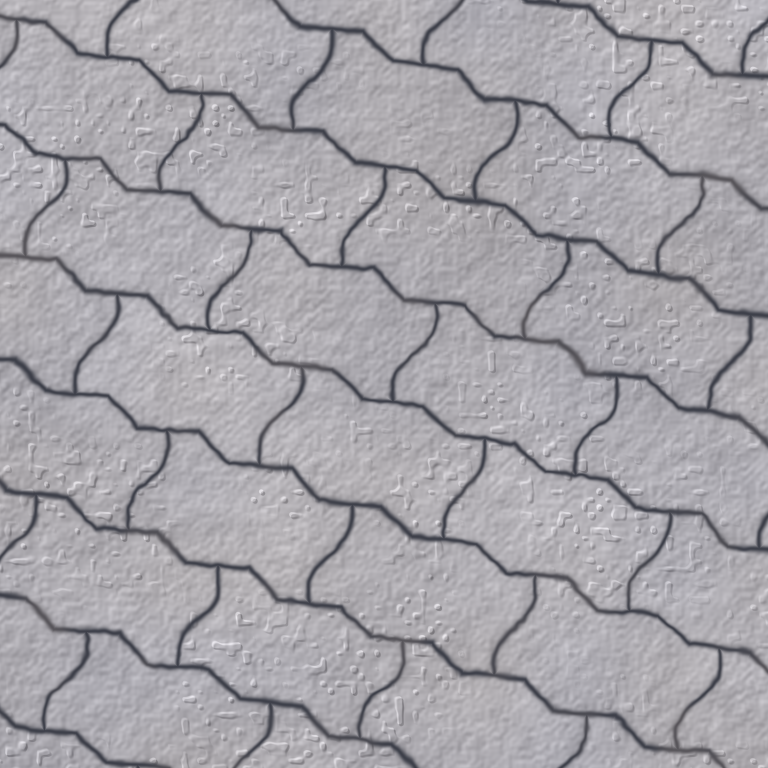
Write a Shadertoy shader that draws this texture.

```glsl
// Interlocking grey concrete pavers in slanted stepped rows, with dark worn joints.

// Lattice columns: one block along a row, one row downward
const mat2 LATTICE = mat2(0.2389, -0.0951, 0.0658, -0.1780);
const vec2 ORIGIN = vec2(0.434, 0.962);
const vec2 HALF_DROP = vec2(0.0194, -0.0199);
const vec2 LEDGE = vec2(0.0807, -0.0078);
const float TAU = 6.2831853;

const vec3 CONCRETE = vec3(0.690, 0.680, 0.700);
const vec3 JOINT_DARK = vec3(0.225, 0.235, 0.275);
const vec3 JOINT_DUSTY = vec3(0.335, 0.325, 0.345);

float hash(vec2 p) {
    return fract(sin(dot(p, vec2(127.1, 311.7))) * 43758.545);
}

float noise(vec2 p) {
    vec2 i = floor(p), f = fract(p);
    f = f * f * (3.0 - 2.0 * f);
    return mix(mix(hash(i), hash(i + vec2(1, 0)), f.x),
               mix(hash(i + vec2(0, 1)), hash(i + vec2(1, 1)), f.x), f.y);
}

float segment(vec2 p, vec2 a, vec2 b) {
    vec2 ab = b - a;
    return length(p - a - ab * clamp(dot(p - a, ab) / dot(ab, ab), 0.0, 1.0));
}

// Distance to one step of a row line, centred on its drop
float stepDistance(vec2 p) {
    float drop = segment(p, -HALF_DROP, HALF_DROP);
    float right = segment(p, HALF_DROP, HALF_DROP + LEDGE);
    float left = segment(p, -HALF_DROP, -HALF_DROP - LEDGE);
    return min(drop, min(left, right));
}

// Row line height in lattice units; t runs from -0.25 to 0.25 over one step
float stepHeight(float t) {
    return sign(t) * min(1.356 * abs(t), 0.419 * (0.25 - abs(t)));
}

// Grainy surface height with patches of small chips
float relief(vec2 p) {
    float patches = smoothstep(0.35, 0.75, noise(p * 11.0 + 7.0));
    float chips = smoothstep(0.66, 0.86, noise(p * 100.0 + 31.0));
    return 0.45 * noise(p * 65.0) + 0.33 * noise(p * 165.0) + 0.45 * chips * patches;
}

// Soft joint profile: 1 in the middle, 0 on the block
float groove(float d, float width) {
    return exp(-d * d / (width * width));
}

void mainImage(out vec4 fragColor, in vec2 fragCoord) {
    vec2 p = fragCoord / iResolution.y;
    float pixel = 1.0 / iResolution.y;

    // Uneven block edges
    vec2 wobble = vec2(noise(p * 24.0), noise(p * 24.0 + 50.0)) - 0.5;
    vec2 crumble = vec2(noise(p * 95.0 + 9.0), noise(p * 95.0 + 80.0)) - 0.5;
    vec2 q = p + 0.0065 * wobble + 0.0030 * crumble - ORIGIN;

    // Stepped lines between rows
    mat2 toLattice = inverse(LATTICE);
    vec2 uv = toLattice * q;
    float t = mod(uv.x, 0.5) - 0.25;
    float level = uv.y - stepHeight(t);
    float row = floor(level);
    float line = floor(level + 0.5);
    float rowDist = stepDistance(LATTICE * vec2(t, uv.y - line));

    // S-shaped joints between the blocks of a row
    float v = uv.y - row;
    float along = uv.x + 0.5 * v - 0.045 * sin(TAU * v);
    float slope = 0.5 - 0.045 * TAU * cos(TAU * v);
    vec2 gradient = vec2(1.0, slope) * toLattice;
    float sideOffset = (along - floor(along + 0.5)) / length(gradient);
    float sideDist = abs(sideOffset);
    vec2 block = vec2(floor(along), row);

    // Block surface lit from the upper left
    vec2 toLight = vec2(-0.0024, 0.0026);
    float light = relief(p) - relief(p + toLight);
    float tone = 0.024 * (hash(block + 3.0) - 0.5)
               + 0.050 * (noise(p * 6.0) - 0.5)
               + 0.045 * (noise(p * 32.0 + 4.0) - 0.5);
    vec3 color = CONCRETE + tone + 0.36 * light;
    color += vec3(-0.012, -0.004, 0.012) * (noise(p * 8.0 + 20.0) - 0.4);

    // Pale lip on the edges that face the light
    float rowLip = groove(rowDist - 0.0075, 0.0030) * step(line, level);
    float sideLip = groove(sideOffset - 0.0065, 0.0028);
    color += 0.035 * max(rowLip, sideLip) * noise(p * 40.0 + 13.0);

    // Joints: width and darkness change with wear
    float wear = noise(p * 13.0 + 60.0);
    float rowWidth = max(mix(0.0031, 0.0045, wear), pixel);
    float sideWidth = max(mix(0.0027, 0.0038, wear), pixel);
    float joint = max(groove(rowDist, rowWidth), groove(sideDist, sideWidth));
    float halo = groove(min(rowDist, sideDist), 0.0085);
    float dust = smoothstep(0.45, 0.95, noise(p * 17.0 + 90.0));
    color *= 1.0 - 0.07 * halo;
    color = mix(color, mix(JOINT_DARK, JOINT_DUSTY, dust), joint * 0.96);

    fragColor = vec4(clamp(color, 0.0, 1.0), 1.0);
}
```
